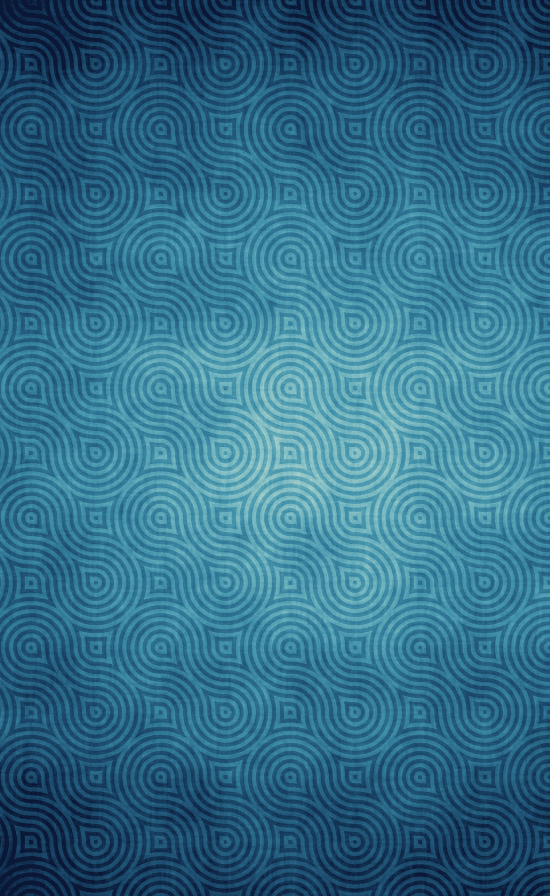
Give the GLSL for this pattern, as a WebGL 1 fragment shader.

```glsl
precision highp float;
// Woven concentric bands on a tile grid: quarter rings around tile corners, with
// one tile in four turned so that neighbouring rings join into S curves.
// A soft glow, a dark vignette, worn blotches and fine cloth grain tone the blues.

uniform vec2 u_resolution;

float hash(vec2 p) {
  vec3 q = fract(vec3(p.xyx) * 0.1031);
  q += dot(q, q.yzx + 33.33);
  return fract((q.x + q.y) * q.z);
}

float noise(vec2 p) {
  vec2 i = floor(p), f = fract(p);
  f = f * f * (3.0 - 2.0 * f);
  return mix(mix(hash(i), hash(i + vec2(1.0, 0.0)), f.x),
             mix(hash(i + vec2(0.0, 1.0)), hash(i + 1.0), f.x), f.y);
}

float fbm(vec2 p) {
  float sum = 0.0, weight = 0.5;
  for (int i = 0; i < 4; i++) {
    sum += weight * noise(p);
    p = p * 2.03 + 17.0;
    weight *= 0.5;
  }
  return sum;
}

// Continuous ring coordinate: 0 at ring centres, 1 at the small squares.
float ringField(vec2 g) {
  vec2 cell = floor(g), f = fract(g);
  if (mod(cell.x + cell.y, 2.0) > 0.5) f.x = 1.0 - f.x;
  float toRing = min(length(f), length(f - 1.0));
  float toSquare = min(length(f - vec2(1.0, 0.0)), length(f - vec2(0.0, 1.0)));
  bool turned = mod(cell.x, 2.0) < 0.5 && mod(cell.y, 2.0) < 0.5;
  return turned ? 1.0 - toSquare : toRing;
}

// Navy to pale cream, one colour per unit of tone.
vec3 ramp(float tone) {
  vec3 c = mix(vec3(0.04, 0.09, 0.21), vec3(0.08, 0.23, 0.36), clamp(tone, 0.0, 1.0));
  c = mix(c, vec3(0.13, 0.34, 0.47), clamp(tone - 1.0, 0.0, 1.0));
  c = mix(c, vec3(0.19, 0.47, 0.59), clamp(tone - 2.0, 0.0, 1.0));
  c = mix(c, vec3(0.28, 0.59, 0.68), clamp(tone - 3.0, 0.0, 1.0));
  c = mix(c, vec3(0.45, 0.71, 0.75), clamp(tone - 4.0, 0.0, 1.0));
  return mix(c, vec3(0.74, 0.86, 0.81), clamp((tone - 5.0) * 0.7, 0.0, 1.0));
}

void main() {
  vec2 uv = gl_FragCoord.xy / u_resolution;
  vec2 p = vec2(gl_FragCoord.x, u_resolution.y - gl_FragCoord.y) / u_resolution.x;
  vec2 g = p * 8.485 - vec2(0.48, -0.01);

  // Eight bands per tile side, softened to the pixel size
  float phase = ringField(g) * 8.0 * 6.28319;
  float soft = clamp(256.0 / u_resolution.x, 0.25, 1.0);
  float band = smoothstep(-soft, soft, -cos(phase));

  // Broad light: vignette plus a glow right of centre
  vec2 d = uv - vec2(0.6, 0.5);
  float tone = 4.0 - 12.0 * d.y * d.y - 3.2 * d.x * d.x;
  d.y *= u_resolution.y / u_resolution.x;
  tone += 1.0 * exp(-14.0 * dot(d, d));

  // Bands with a shaded flank, and shadow where the S curves cross
  tone += 1.15 * (band - 0.5) + 0.14 * sin(phase);
  vec2 w = mod(g + 0.5, 2.0) - 1.0;
  tone -= 0.45 * exp(-2.2 * dot(w, w));

  // Worn blotches, crossing threads and grain
  tone += 1.3 * (fbm(p * 9.0) - 0.47);
  tone += 0.8 * (fbm(p * vec2(60.0, 42.0)) - 0.47);
  tone += 0.35 * (noise(p * vec2(230.0, 25.0)) - 0.5);
  tone += 0.35 * (noise(p * vec2(25.0, 230.0) + 40.0) - 0.5);
  tone += 0.3 * (hash(floor(p * 314.0)) - 0.5);

  gl_FragColor = vec4(ramp(tone), 1.0);
}
```
